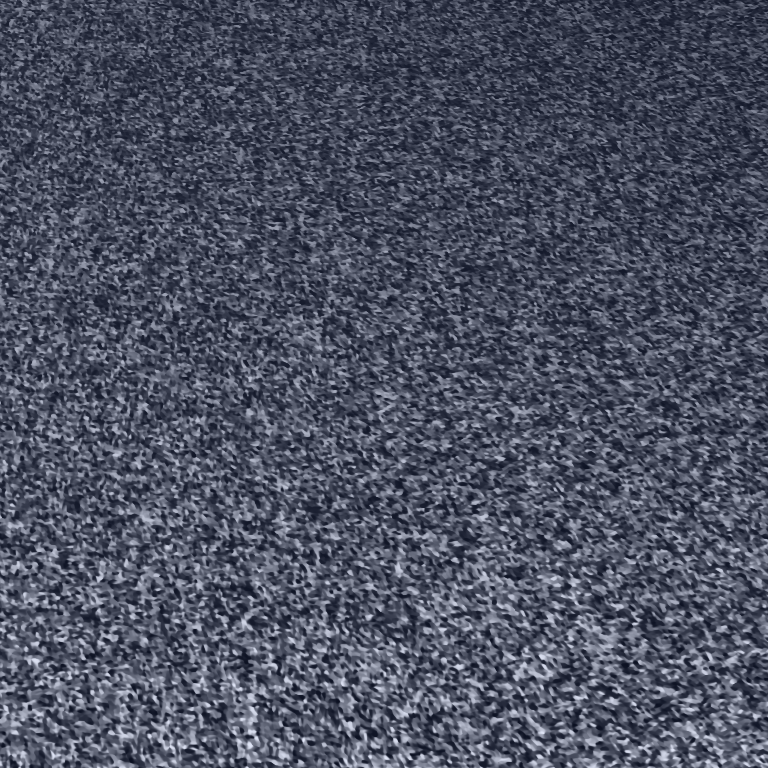
A WebGL 2 fragment shader for this texture:

```glsl
#version 300 es
precision highp float;

uniform vec2 u_resolution;
out vec4 fragColor;

// Ground plane
const float GRAIN_SIZE = 0.0054;    // fibre spacing at the near edge
const float RECESSION = 0.32;       // loss of scale from near to far edge

// Fibres
const vec2 FIBRE_SHAPE = vec2(0.62, 1.35); // falloff along and across
const float FIBRE_SHARPNESS = 5.0;
const float LEAN = -0.75;           // main direction, radians
const float LEAN_SPREAD = 1.9;
const float LEAN_DRIFT = 0.4;       // turn from left to right

// Mottling
const float MOTTLE_SCALE = 0.23;
const float MOTTLE_AMOUNT = 0.1;

// Tone
const float NEAR_LIGHT = 0.37;
const float FAR_LIGHT = 0.26;
const float NEAR_CONTRAST = 2.35;
const float FAR_CONTRAST = 1.75;
const float HIGHLIGHT = 1.3;        // extra lift of the extremes
const float CORNER_SHADE = 0.2;
const float DARKEST = 0.06;
const vec3 BLUE_TINT = vec3(-0.02, 0.0, 0.067);

vec3 hash3(vec2 cell) {
    vec3 p = fract(cell.xyx * vec3(0.1031, 0.1030, 0.0973));
    p += dot(p, p.yxz + 33.33);
    return fract((p.xxy + p.yzz) * p.zyx);
}

// Soft cellular noise with stretched, randomly leaning cells
float fibreTone(vec2 p, float lean) {
    vec2 base = floor(p);
    float toneSum = 0.0;
    float weightSum = 1e-9;
    for (int y = -2; y <= 2; y++) {
        for (int x = -2; x <= 2; x++) {
            vec2 cell = base + vec2(x, y);
            vec3 rnd = hash3(cell);
            vec3 look = hash3(cell + 71.7);
            vec2 offset = p - cell - rnd.xy;
            float angle = lean + LEAN_SPREAD * (rnd.z - 0.5);
            vec2 axis = vec2(cos(angle), sin(angle));
            vec2 local = vec2(dot(offset, axis), dot(offset, vec2(-axis.y, axis.x)));
            local *= FIBRE_SHAPE;
            float weight = exp(-FIBRE_SHARPNESS * dot(local, local));
            toneSum += weight * look.x;
            weightSum += weight;
        }
    }
    return toneSum / weightSum;
}

void main() {
    vec2 uv = gl_FragCoord.xy / u_resolution;

    // Perspective onto the receding ground
    float scale = 1.0 - RECESSION * uv.y;
    vec2 ground = vec2(uv.x - 0.5, 1.0 / RECESSION) / (scale * GRAIN_SIZE);

    // Direction wanders slowly over the surface
    float wander = sin(uv.x * 9.0 + uv.y * 5.0) + sin(uv.y * 13.0 - uv.x * 6.0);
    float lean = LEAN + LEAN_DRIFT * uv.x + 0.12 * wander;

    // Fine fibres over broad soft patches
    float tone = fibreTone(ground, lean) - 0.5;
    float mottle = fibreTone(ground * MOTTLE_SCALE + 19.3, lean) - 0.5;
    tone += MOTTLE_AMOUNT * mottle;

    // Light fades with distance and toward the far right
    float light = mix(NEAR_LIGHT, FAR_LIGHT, uv.y);
    light *= 1.0 - CORNER_SHADE * uv.x * uv.y;
    float contrast = mix(NEAR_CONTRAST, FAR_CONTRAST, uv.y);
    float luminance = light * (1.0 + contrast * tone + HIGHLIGHT * tone * tone);
    luminance = max(luminance, DARKEST);

    fragColor = vec4(clamp(luminance + BLUE_TINT, 0.0, 1.0), 1.0);
}
```
